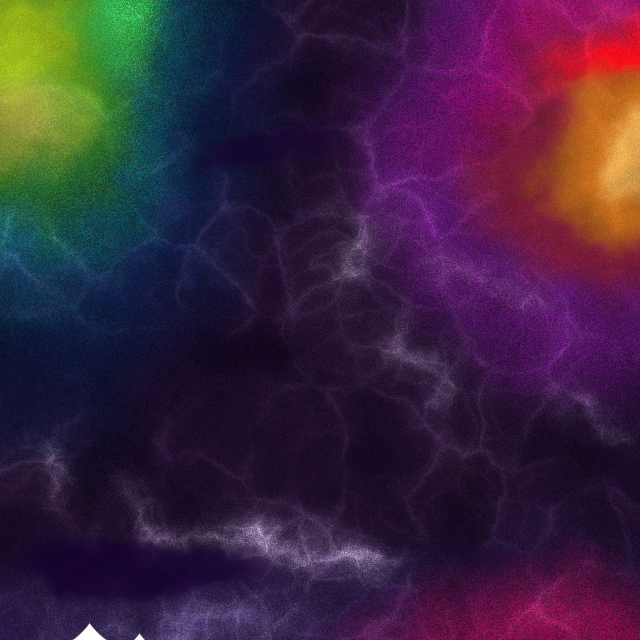
This background is drawn by a WebGL 1 fragment shader. Its source:

```glsl
precision highp float;
// Dark cellular nebula with green, amber and crimson glows and pale filaments.
uniform vec2 u_resolution;

#define WARP 0.12
#define VEIN_SCALE 8.0
#define VEIN_GAIN 0.12
#define WISP_GAIN 0.30
#define GRAIN_SCALE 90.0
#define GRAIN_GAIN 0.55
#define GREEN_CENTRE vec2(0.02, 0.93)
#define AMBER_CENTRE vec2(0.985, 0.765)
#define CRIMSON_CENTRE vec2(0.90, -0.02)

float hash(vec2 p) {
  return fract(sin(dot(p, vec2(127.1, 311.7))) * 43758.5453);
}

float noise(vec2 p) {
  vec2 i = floor(p), f = fract(p);
  f = f * f * (3.0 - 2.0 * f);
  return mix(mix(hash(i), hash(i + vec2(1.0, 0.0)), f.x),
             mix(hash(i + vec2(0.0, 1.0)), hash(i + 1.0), f.x), f.y);
}

float fbm(vec2 p) {
  float sum = 0.0, amp = 0.5;
  for (int i = 0; i < 5; i++) {
    sum += amp * noise(p);
    p = mat2(1.6, 1.2, -1.2, 1.6) * p + 7.3;
    amp *= 0.5;
  }
  return sum;
}

// Gap between the two nearest cell points: zero along cell borders.
float cellGap(vec2 p) {
  vec2 cell = floor(p), f = fract(p);
  float near = 8.0, next = 8.0;
  for (int y = -1; y <= 1; y++) {
    for (int x = -1; x <= 1; x++) {
      vec2 o = vec2(float(x), float(y)), id = cell + o;
      float d = length(o + vec2(hash(id), hash(id + 57.3)) - f);
      next = min(next, max(near, d));
      near = min(near, d);
    }
  }
  return next - near;
}

// Soft line of light from a to b.
float wisp(vec2 p, vec2 a, vec2 b, float width) {
  vec2 ab = b - a;
  float t = clamp(dot(p - a, ab) / dot(ab, ab), 0.0, 1.0);
  return exp(-length(p - a - ab * t) / width);
}

// Tilted ellipse, one inside and fading to zero from the given edge outwards.
float blob(vec2 p, vec2 centre, vec2 radius, float angle, float edge) {
  float c = cos(angle), s = sin(angle);
  return 1.0 - smoothstep(edge, 1.2, length(mat2(c, -s, s, c) * (p - centre) / radius));
}

// Disc of colour laid over a base, fading between two radii.
vec3 shell(vec3 base, vec3 tint, float d, float inner, float outer) {
  return mix(base, tint, 1.0 - smoothstep(inner, outer, d));
}

// White peak standing on the lower edge.
float peak(vec2 p, float x, float height) {
  float d = abs(p.x - x);
  return smoothstep(-0.002, 0.002, height - 1.3 * d + 12.0 * d * d - p.y) * step(d, 0.04);
}

void main() {
  vec2 uv = gl_FragCoord.xy / u_resolution;
  vec2 drift = vec2(fbm(uv * 6.0 + 3.1), fbm(uv * 6.0 + 19.7)) - 0.48;
  vec2 ripple = vec2(fbm(uv * 22.0 + 5.0), fbm(uv * 22.0 + 31.0)) - 0.48;
  vec2 p = uv + WARP * drift + 0.03 * ripple;
  float cloud = fbm(p * 7.0 + 11.0), patches = fbm(p * 15.0 + 2.0) - 0.48;
  vec3 col = mix(vec3(0.075, 0.025, 0.14), vec3(0.12, 0.06, 0.14), cloud);
  col = mix(col, vec3(0.12, 0.07, 0.22), 1.0 - smoothstep(0.0, 0.22, p.y));

  // Green glow, cooling through teal to navy
  float g = length((p - GREEN_CENTRE) * vec2(1.4, 1.0)) + 0.12 * patches;
  col = shell(col, vec3(0.05, 0.09, 0.23), g, 0.42, 0.72);
  col = shell(col, vec3(0.06, 0.27, 0.31), g, 0.30, 0.50);
  col = shell(col, vec3(0.19, 0.46, 0.13), g, 0.16, 0.36);
  col = shell(col, vec3(0.60, 0.72, 0.10), g, 0.04, 0.21);
  col = mix(col, vec3(0.20, 0.70, 0.32), 0.85 * blob(p, vec2(0.18, 0.99), vec2(0.08, 0.12), 0.0, 0.1));
  col = mix(col, vec3(0.62, 0.57, 0.25), 0.8 * blob(p, vec2(0.02, 0.80), vec2(0.12, 0.08), 0.3, 0.1));

  // Amber glow inside red and violet shells
  float a = length(p - AMBER_CENTRE) + 0.05 * patches;
  col = shell(col, vec3(0.30, 0.07, 0.36), a, 0.31, 0.47);
  col = mix(col, vec3(0.50, 0.03, 0.34), (1.0 - smoothstep(0.20, 0.38, a)) * smoothstep(0.7, 0.86, p.y));
  col = shell(col, vec3(0.45, 0.10, 0.21), a, 0.17, 0.28);
  col = mix(col, vec3(0.88, 0.03, 0.08), blob(p, vec2(1.0, 0.93), vec2(0.20, 0.07), 0.4, 0.1));
  col = shell(col, vec3(0.71, 0.39, 0.10), a, 0.09, 0.175);
  col = shell(col, vec3(0.84, 0.61, 0.29), a, 0.04, 0.085);

  // Crimson glow along the lower right
  float c = length((p - CRIMSON_CENTRE) / vec2(0.40, 0.16));
  col = shell(col, vec3(0.43, 0.05, 0.25), c, 0.3, 1.1);

  // Broken cell borders at two sizes, dimmer inside the bright glows
  float calm = 0.25 + 0.75 * smoothstep(0.10, 0.34, min(a, g));
  float vein = exp(-cellGap(p * VEIN_SCALE) * 12.0);
  float fine = exp(-cellGap(p * VEIN_SCALE * 2.1 + 4.7) * 8.0);
  float web = vein * smoothstep(0.25, 0.65, cloud) + 0.4 * fine * smoothstep(0.35, 0.65, cloud);
  col += VEIN_GAIN * calm * web * (vec3(0.50, 0.44, 0.52) + col);

  // Smooth dark hollows
  float hollow = blob(p, vec2(0.21, 0.12), vec2(0.20, 0.055), -0.08, 0.7);
  hollow = max(hollow, 0.7 * blob(p, vec2(0.43, 0.76), vec2(0.14, 0.04), 0.25, 0.4));
  col = mix(col, vec3(0.085, 0.01, 0.19), 0.9 * hollow);

  // Pale wisps: lower ridge, then scattered strands
  vec2 w = uv + 0.5 * WARP * drift + 0.07 * ripple;
  float light = 0.5 * wisp(w, vec2(0.19, 0.25), vec2(0.23, 0.18), 0.015);
  light += 0.7 * wisp(w, vec2(0.23, 0.18), vec2(0.38, 0.165), 0.014);
  light += wisp(w, vec2(0.38, 0.165), vec2(0.46, 0.135), 0.026);
  light += wisp(w, vec2(0.52, 0.13), vec2(0.57, 0.112), 0.018);
  light += 0.6 * wisp(w, vec2(0.085, 0.31), vec2(0.085, 0.23), 0.016);
  light += 0.8 * wisp(w, vec2(0.57, 0.63), vec2(0.565, 0.56), 0.025);
  light += 0.5 * wisp(w, vec2(0.62, 0.45), vec2(0.70, 0.39), 0.02);
  light += 0.5 * wisp(w, vec2(0.69, 0.59), vec2(0.84, 0.52), 0.02);
  light += 0.5 * wisp(w, vec2(0.90, 0.36), vec2(1.0, 0.32), 0.02);
  light += 0.5 * wisp(w, vec2(0.10, 0.0), vec2(0.45, 0.02), 0.035);
  col += WISP_GAIN * light * (0.3 + cloud + 0.5 * fine) * vec3(0.95, 0.92, 0.98);

  // Fine cellular mottling, then white peaks
  float grain = exp(-4.0 * cellGap(uv * GRAIN_SCALE + 40.0 * ripple)) - 0.33;
  col *= 1.0 + GRAIN_GAIN * grain * calm * (1.0 - hollow) + 0.5 * (cloud - 0.48) + 0.4 * patches;
  col = mix(col, vec3(1.0), max(peak(uv, 0.14, 0.026), peak(uv, 0.218, 0.01)));
  gl_FragColor = vec4(clamp(col, 0.0, 1.0), 1.0);
}
```
